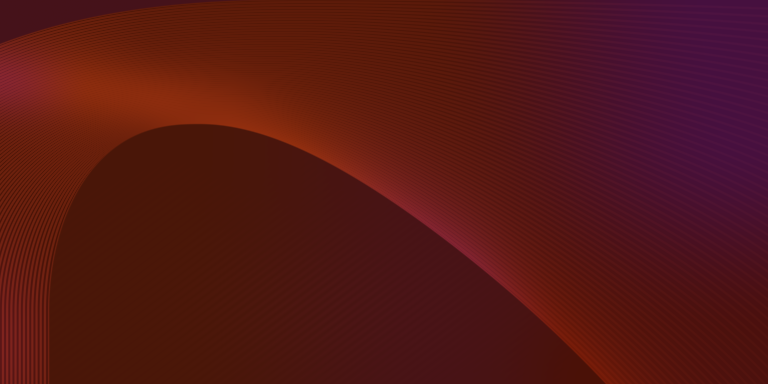
Reproduce this background procedurally as a Shadertoy shader.

```glsl
// Dark red and violet backdrop with a fan of fine strands sweeping around a rounded brown hill.

const int STRANDS = 64;
const float BASE = 0.19; // height where the left flank turns vertical

// Soft round spot of light
float spot(vec2 p, vec2 center, vec2 size) {
    vec2 q = (p - center) / size;
    return exp(-dot(q, q));
}

// Signed distance to one strand: t = 0 is the hill edge, t = 1 the outer rim
float strandDistance(vec2 p, float t) {
    vec2 peak = vec2(0.52 + 0.3 * t, 0.677 + 0.325 * pow(t, 1.5));
    float d = p.x - peak.x;
    if (d < 0.0) {
        // Left flank: superellipse quarter, widening with t
        float width = 0.392 + t;
        float rise = peak.y - BASE;
        float u = -d / width;
        float v = max(p.y - BASE, 0.0) / rise;
        vec2 slope = vec2(2.5 * pow(u, 1.5) / width, 2.0 * v / rise);
        return (pow(u, 2.5) + v * v - 1.0) / max(length(slope), 0.05);
    }
    // Right flank: long slope, flattening with t
    float scale = 1.0 - 0.97 * t;
    float fall = scale * d * d * (1.14 + d * (-0.82 + 0.297 * d));
    float steep = scale * d * (2.28 + d * (-2.46 + 1.188 * d));
    return (p.y - peak.y + fall) / sqrt(1.0 + steep * steep);
}

// Coverage of the whole family of strands
float strandFan(vec2 p, float pixel) {
    float cover = 0.0;
    float halfWidth = 0.0022;
    for (int i = 0; i <= STRANDS; i++) {
        float d = abs(strandDistance(p, float(i) / float(STRANDS)));
        cover = max(cover, 1.0 - smoothstep(halfWidth - 0.5 * pixel, halfWidth + pixel, d));
    }
    return cover;
}

// Brown hill with a plum tint and faint diagonal hatching
vec3 hillColor(vec2 p) {
    vec3 brown = vec3(0.288, 0.088, 0.03);
    vec3 plum = vec3(0.28, 0.075, 0.085);
    vec3 rust = vec3(0.29, 0.065, 0.025);
    vec3 color = mix(brown, plum, smoothstep(0.45, 1.15, p.x));
    color = mix(color, rust, spot(p, vec2(1.55, 0.0), vec2(0.2, 0.25)));
    float hatch = 0.5 + 0.5 * sin(dot(p, vec2(-0.6, 0.8)) * 380.0);
    float patchMask = spot(p, vec2(0.82, 0.2), vec2(0.4, 0.2));
    return color + vec3(0.02, 0.006, 0.012) * hatch * patchMask;
}

// Smooth colours underneath the strands
vec3 fanColor(vec2 p, float edge) {
    vec3 rust = vec3(0.325, 0.092, 0.028);
    vec3 wine = vec3(0.29, 0.06, 0.06);
    vec3 violet = vec3(0.285, 0.067, 0.25);
    vec3 orange = vec3(0.54, 0.17, 0.05);
    vec3 rose = vec3(0.49, 0.13, 0.19);
    vec3 ember = vec3(0.46, 0.105, 0.03);

    vec3 color = mix(rust, wine, smoothstep(0.9, 1.9, p.x) * 0.8);
    float violetMask = smoothstep(1.15, 1.93, p.x + 0.15 * (p.y - 0.6));
    color = mix(color, violet, violetMask * smoothstep(0.12, 0.65, p.y));

    // Glow hugging the hill, from orange through rose to ember
    vec3 glowColor = mix(orange, rose, smoothstep(0.75, 1.17, p.x));
    glowColor = mix(glowColor, ember, smoothstep(1.2, 1.5, p.x));
    float hug = exp(-max(edge, 0.0) / 0.095) * smoothstep(0.35, 0.62, p.x);
    color = mix(color, glowColor, hug);

    // Broad band of light entering from the left
    float bandY = 0.79 - 0.06 * p.x - 0.14 * p.x * p.x;
    float band = exp(-pow((p.y - bandY) / 0.095, 2.0));
    band *= 1.0 - smoothstep(0.4, 0.85, p.x);
    vec3 bandColor = mix(rose, orange, smoothstep(0.0, 0.25, p.x));
    color = mix(color, bandColor, 0.9 * band);

    // Rosy lower left corner
    return mix(color, vec3(0.44, 0.11, 0.13), 0.7 * spot(p, vec2(0.0, 0.1), vec2(0.13, 0.25)));
}

void mainImage(out vec4 fragColor, in vec2 fragCoord) {
    float pixel = 1.0 / iResolution.y;
    // Canvas two units wide and one unit high
    vec2 p = fragCoord / iResolution.xy * vec2(2.0, 1.0);
    float edge = strandDistance(p, 0.0);
    float rim = strandDistance(p, 1.0);

    // Strands are strong at lower left and fade toward the right
    vec3 color = fanColor(p, edge);
    float strength = mix(0.15, 0.055, smoothstep(0.1, 0.6, p.x));
    strength *= 1.0 - 0.55 * smoothstep(1.0, 2.0, p.x);
    strength *= 1.0 - 0.65 * spot(p, vec2(0.25, 0.77), vec2(0.35, 0.1));
    float lines = strandFan(p, pixel);
    color += (lines - 0.35) * strength * vec3(1.0, 0.36, 0.2);

    // Dark corner above the rim
    float outside = smoothstep(-pixel, pixel, rim) * (1.0 - smoothstep(0.75, 1.0, p.x));
    color = mix(color, vec3(0.27, 0.07, 0.1), outside);

    // Hill in front
    color = mix(hillColor(p), color, smoothstep(-pixel, pixel, edge));
    fragColor = vec4(clamp(color, 0.0, 1.0), 1.0);
}
```
